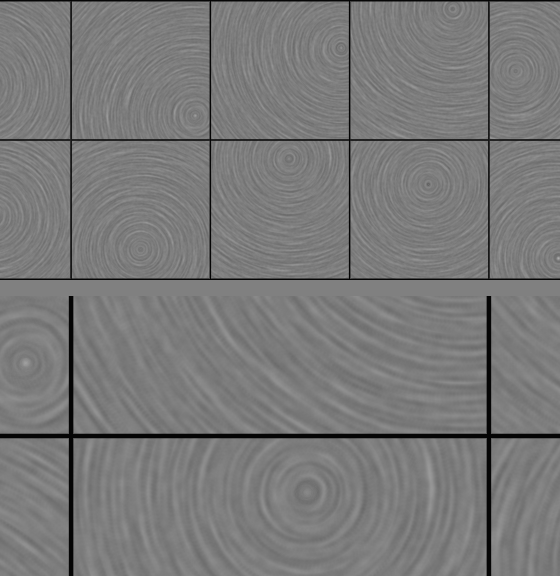
Top: the whole. Bottom: its middle third, enlarged.
A Shadertoy shader for this pattern:

```glsl
// Grey square tiles, each brushed in circles about its own centre, with thin dark joints.

const float PITCH = 0.4974;        // tile size, in canvas heights
const float JOINT_WIDTH = 0.0054;
const float GRAIN = 0.0105;        // size of one grain cell
const float STROKE = 0.068;        // length of a brush stroke
const int TAPS = 7;                // samples on each side of a stroke
const vec3 JOINT_COLOR = vec3(0.02);
const float STEEL_TONE = 0.503;
const float STEEL_CONTRAST = 0.42;

vec2 hash22(vec2 p) {
    vec3 q = fract(p.xyx * vec3(0.1031, 0.1030, 0.0973));
    q += dot(q, q.yzx + 33.33);
    return fract((q.xx + q.yz) * q.zy);
}

// Cellular noise: distance to the nearest scattered point
float cellular(vec2 p) {
    vec2 base = floor(p);
    vec2 f = p - base;
    float nearest = 4.0;
    for (int y = -1; y <= 1; y++) {
        for (int x = -1; x <= 1; x++) {
            vec2 o = vec2(x, y);
            vec2 d = o + hash22(base + o) - f;
            nearest = min(nearest, dot(d, d));
        }
    }
    return sqrt(nearest);
}

vec2 rotate(vec2 p, float a) {
    float c = cos(a), s = sin(a);
    return vec2(c * p.x - s * p.y, s * p.x + c * p.y);
}

// Brush centre within a tile, wandering in layered sines along each row
vec2 brushCentre(vec2 cell) {
    float c = cell.x;
    vec2 upper = vec2(0.542 + 0.456 * cos(1.047 * c + 0.193) - 0.05 * cos(3.1416 * c),
                      0.55 + 0.4 * cos(1.5 * c - 1.29));
    vec2 lower = vec2(0.5 + 0.075 * cos(1.047 * c - 0.524),
                      0.55 + 0.4 * cos(1.9 * c - 0.665));
    return mix(upper, lower, clamp(-cell.y, 0.0, 1.0));
}

// Grain averaged along an arc about the origin
float brushedGrain(vec2 p, vec2 seed) {
    float radius = max(length(p), 0.001);
    float stepAngle = STROKE / (float(2 * TAPS) * radius);
    float sum = 0.0;
    for (int i = -TAPS; i <= TAPS; i++) {
        sum += cellular(rotate(p, float(i) * stepAngle) / GRAIN + seed);
    }
    return sum / float(2 * TAPS + 1);
}

// Antialiased coverage of the joints around a tile
float jointMask(vec2 uv, float pixel) {
    vec2 edge = min(uv, 1.0 - uv) * PITCH;
    vec2 cover = clamp((0.5 * JOINT_WIDTH - edge) / pixel + 0.5, 0.0, 1.0);
    return max(cover.x, cover.y);
}

void mainImage(out vec4 fragColor, in vec2 fragCoord) {
    // Tile grid, centred on the canvas
    vec2 p = (fragCoord - 0.5 * iResolution.xy) / iResolution.y;
    vec2 grid = p / PITCH + vec2(0.5, 0.0);
    vec2 cell = floor(grid);
    vec2 uv = grid - cell;

    // Brushed surface
    vec2 local = (uv - brushCentre(cell)) * PITCH;
    vec2 seed = 500.0 + cell * vec2(137.0, 171.0);
    float grain = brushedGrain(local, seed);
    vec3 steel = vec3(STEEL_TONE + STEEL_CONTRAST * (grain - 0.46));

    // Joints
    float joint = jointMask(uv, 1.0 / iResolution.y);
    fragColor = vec4(mix(steel, JOINT_COLOR, joint), 1.0);
}
```
